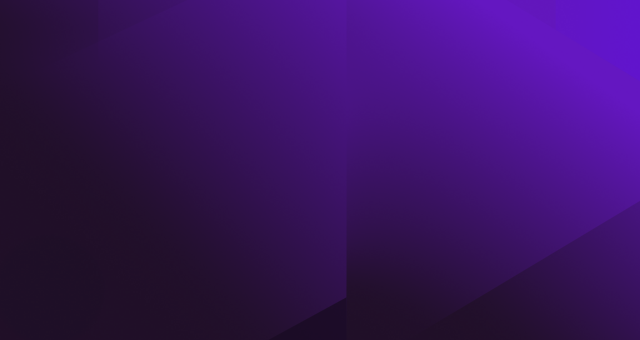
Give the GLSL for this background, as a Shadertoy shader.

```glsl
#define ASPECT 1.882
#define SEAM_X 1.019
#define DARK vec3(0.124, 0.060, 0.152)
#define BRIGHT vec3(0.400, 0.090, 0.775)
#define CORNER_BLUE vec3(0.380, 0.080, 0.800)
#define SHADOW vec3(0.100, 0.045, 0.140)
#define DISC vec3(0.110, 0.060, 0.150)
#define SEAM_LIFT 0.16
#define GRAIN 0.002

float hash(vec2 p) {
    return fract(sin(dot(p, vec2(12.9898, 78.233))) * 43758.5453);
}

// Antialiased step: 1 where the signed distance is positive
float cover(float d) {
    float w = 0.75 / iResolution.y;
    return smoothstep(-w, w, d);
}

// Signed height above a sloped line through a point
float above(vec2 p, vec2 origin, float slope) {
    return (p.y - origin.y - slope * (p.x - origin.x)) / sqrt(1.0 + slope * slope);
}

// Planar brightness ramp with a known level at an anchor
float ramp(vec2 p, vec2 anchor, float level, vec2 slope) {
    return level + dot(p - anchor, slope);
}

// Rounds off the ramp where it meets the dark floor
float softFloor(float t) {
    return 0.5 * (t + sqrt(t * t + 0.006));
}

void mainImage(out vec4 fragColor, in vec2 fragCoord) {
    vec2 p = fragCoord / iResolution.xy * vec2(ASPECT, 1.0);

    // Facet masks
    float rightSide = cover(p.x - SEAM_X);
    float lowerRight = cover(-above(p, vec2(1.200, 0.0), 0.60));
    float lowerLeft = cover(-above(p, vec2(0.789, 0.0), 0.546)) * (1.0 - rightSide);
    float upperRight = cover(above(p, vec2(1.490, 1.0), -0.61));
    float upperLeft = cover(above(p, vec2(0.289, 0.877), 0.47));

    // Brightness of each facet
    float left = ramp(p, vec2(0.980, 0.507), 0.435, vec2(0.60, 0.62));
    float right = ramp(p, vec2(1.225, 0.507), 0.39, vec2(0.65, 0.94));
    float wedge = ramp(p, vec2(1.716, 0.261), 0.34, vec2(0.69, 0.81));
    left -= 0.035 * upperLeft * smoothstep(0.75, 0.95, p.y);
    left -= 0.04 * cover(0.289 - p.x) * smoothstep(0.78, 0.95, p.y);

    // Glow that softens the seam at mid height
    float liftBand = smoothstep(0.0, 0.35, p.y) * (1.0 - smoothstep(0.62, 1.0, p.y));
    right += SEAM_LIFT * liftBand * exp(-max(p.x - SEAM_X, 0.0) / 0.15);
    right = mix(right, wedge, lowerRight);
    right = min(right, mix(0.97, 0.94, upperRight));

    float level = clamp(softFloor(mix(left, right, rightSide)), 0.0, 1.0);
    vec3 color = mix(DARK, BRIGHT, level);

    // Bluer corner panel
    float panel = upperRight * cover(p.x - 1.634);
    color = mix(color, CORNER_BLUE, panel * mix(0.5, 1.0, smoothstep(1.634, ASPECT, p.x)));

    // Shadowed wedge left of the seam
    color = mix(color, SHADOW, lowerLeft * 0.85);

    // Faint disc in the lower left
    float disc = smoothstep(0.012, -0.012, length(p - vec2(0.147, 0.147)) - 0.16);
    color = mix(color, DISC, 0.4 * disc);

    // Fine dither against banding
    color += GRAIN * (hash(floor(p * 272.0)) - 0.5);
    fragColor = vec4(color, 1.0);
}
```
